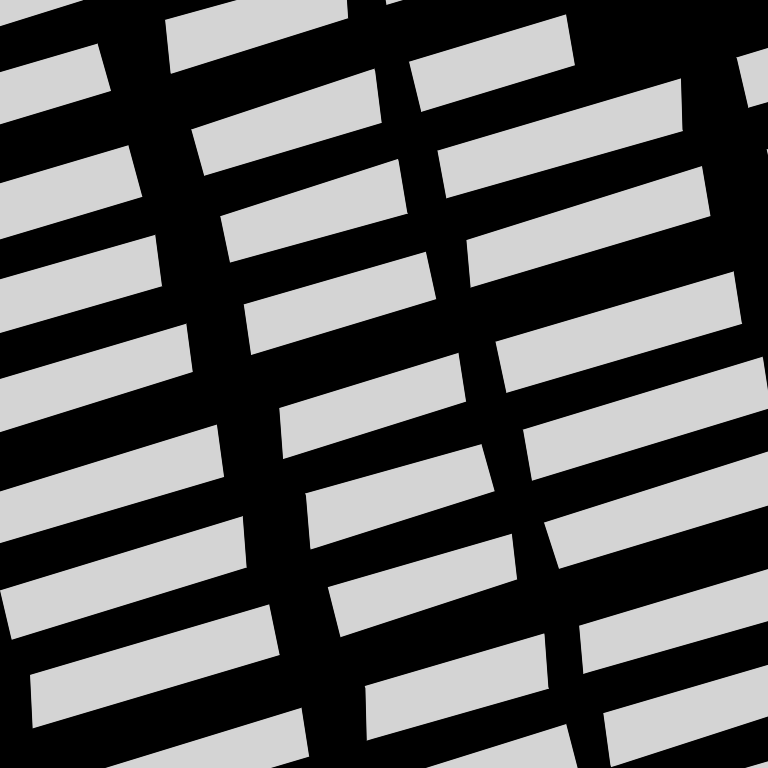
Give the GLSL for this pattern, as a WebGL 1 fragment shader.

```glsl
precision highp float;

uniform vec2 u_resolution;

#define TILT 0.2915
#define PERIOD vec2(0.7070, 0.3828)
#define ORIGIN vec2(-0.2480, 0.2028)
#define LINE_STEP 0.1204
#define WIDE_BAR vec2(0.1885, 0.1637)
#define NARROW_BAR vec2(0.5596, 0.1227)
#define BAR_SPLIT 0.3945
#define HALF_HEIGHT 0.0333
#define SKEW 0.004
#define WOBBLE vec2(0.011, 0.008)
#define SHORT_LINE_END 0.6966
#define BAR_COLOR vec3(0.83)

// Four random values in -0.5..0.5 for one bar
vec4 hash4(vec2 cell) {
    vec4 seed = dot(cell, vec2(127.1, 311.7)) + vec4(0.0, 74.7, 183.3, 246.1);
    return fract(sin(seed) * 43758.55) - 0.5;
}

// Approximate distance to a skewed bar whose four corners wobble; q.y points down
float barDistance(vec2 q, float halfWidth, vec2 cell) {
    vec2 t = clamp(0.5 + 0.5 * q / vec2(halfWidth, HALF_HEIGHT), 0.0, 1.0);
    vec4 ends = hash4(cell) * WOBBLE.x;
    vec4 sides = hash4(cell + 19.0) * WOBBLE.y;
    float lean = mix(SKEW, -SKEW, t.y);
    float left = -halfWidth + lean + mix(ends.x, ends.y, t.y);
    float right = halfWidth + lean + mix(ends.z, ends.w, t.y);
    float top = -HALF_HEIGHT + mix(sides.x, sides.y, t.x);
    float bottom = HALF_HEIGHT + mix(sides.z, sides.w, t.x);
    return max(max(left - q.x, q.x - right), max(top - q.y, q.y - bottom));
}

void main() {
    // Tilted axes: x runs along the lines, y runs down across them
    vec2 uv = gl_FragCoord.xy / u_resolution.y;
    vec2 down = vec2(uv.x, 1.0 - uv.y);
    float c = cos(TILT);
    float s = sin(TILT);
    vec2 p = vec2(c * down.x - s * down.y, s * down.x + c * down.y);

    // Each repeat holds three lines of one wide and one narrow bar
    vec2 group = floor((p - ORIGIN) / PERIOD);
    vec2 local = p - ORIGIN - group * PERIOD;
    float line = min(floor(local.y / LINE_STEP), 2.0);
    float narrow = step(BAR_SPLIT, local.x);
    vec2 bar = mix(WIDE_BAR, NARROW_BAR, narrow);
    vec2 q = local - vec2(bar.x, (line + 0.5) * LINE_STEP);
    vec2 cell = vec2(group.x * 2.0 + narrow, group.y * 3.0 + line);
    float d = barDistance(q, bar.y, cell);

    // One line stops early
    if (cell.y == 0.0) {
        d = max(d, p.x - SHORT_LINE_END + SKEW * q.y / HALF_HEIGHT);
    }

    float pixel = 1.0 / u_resolution.y;
    float coverage = 1.0 - smoothstep(-0.6 * pixel, 0.6 * pixel, d);
    gl_FragColor = vec4(BAR_COLOR * coverage, 1.0);
}
```
